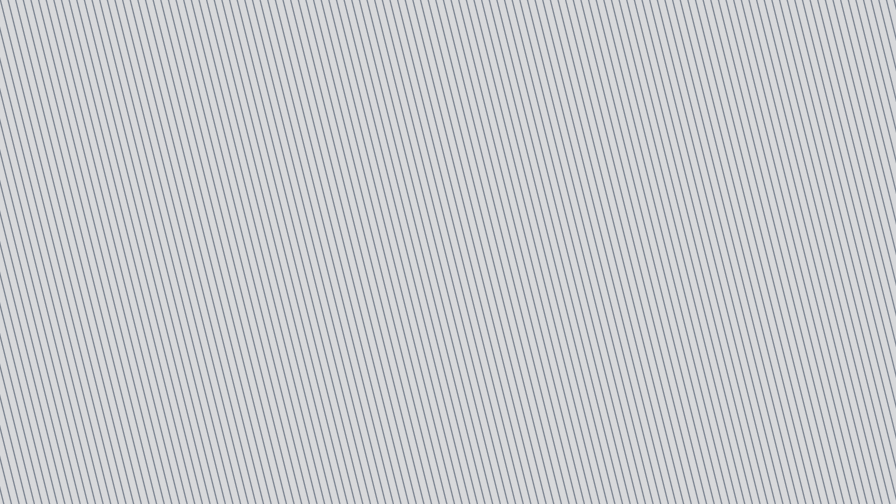
This pattern is drawn by a Shadertoy shader. Its source:

```glsl
// Fine grey pinstripes leaning left on a pale silver ground.

// Share of a pixel covered by a line, by box filter
float lineCoverage(float dist, float width, float pixel) {
    float high = min(dist + 0.5 * pixel, 0.5 * width);
    float low = max(dist - 0.5 * pixel, -0.5 * width);
    return max(high - low, 0.0) / pixel;
}

void mainImage(out vec4 fragColor, in vec2 fragCoord) {
    // Canvas height is one unit
    vec2 p = fragCoord / iResolution.y;
    float pixel = 1.0 / iResolution.y;

    // Signed distance to the nearest stripe, across the slant
    float slant = radians(14.0);
    float across = dot(p, vec2(cos(slant), sin(slant)));
    float period = 1.0 / 68.0;
    float dist = (fract(across / period) - 0.5) * period;

    // Ink over ground
    float ink = lineCoverage(dist, 0.0021, 1.35 * pixel);
    vec3 color = mix(vec3(0.847, 0.85, 0.857), vec3(0.40, 0.44, 0.50), ink);
    fragColor = vec4(color, 1.0);
}
```
